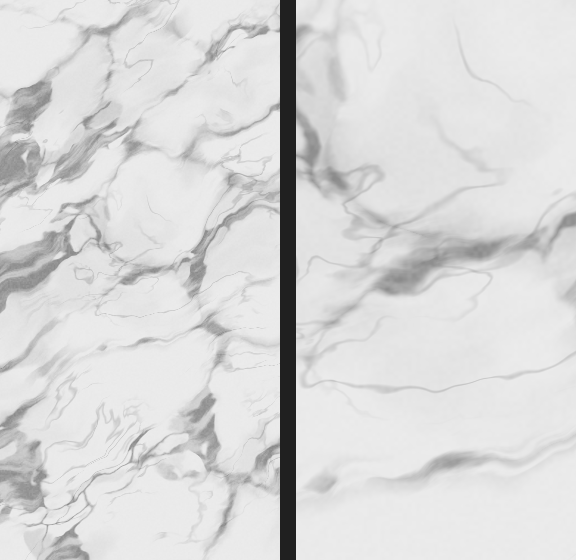
Left, the full canvas; right, a detail of the centre.
This texture is drawn by a Shadertoy shader. Its source:

```glsl
#define WHITE 0.918
#define DARK 0.57
#define SLOPE 0.56
#define STONES vec2(1.7, 3.5)
#define CHIPS vec2(7.0, 13.0)
#define BELT_WIDTH 0.27
#define CHIP_GAP 0.40
#define WARP 0.26
#define HAIRLINE 0.32
#define SEED vec2(3.7, 8.2)

vec2 hash22(vec2 p) {
    vec3 a = fract(p.xyx * vec3(0.1031, 0.1030, 0.0973));
    a += dot(a, a.yzx + 33.33);
    return fract((a.xx + a.yz) * a.zy);
}

float noise(vec2 p) {
    vec2 i = floor(p), f = fract(p);
    f = f * f * f * (f * (f * 6.0 - 15.0) + 10.0);
    float low = mix(hash22(i).x, hash22(i + vec2(1, 0)).x, f.x);
    float high = mix(hash22(i + vec2(0, 1)).x, hash22(i + vec2(1, 1)).x, f.x);
    return mix(low, high, f.y);
}

float fbm(vec2 p) {
    float sum = 0.0, amp = 0.516;
    for (int i = 0; i < 5; i++) {
        sum += amp * noise(p);
        p = mat2(1.6, 1.2, -1.2, 1.6) * p + 11.3;
        amp *= 0.5;
    }
    return sum;
}

// Distance to the border of a Voronoi cell, with rounded corners
float cellEdge(vec2 x) {
    vec2 cell = floor(x), nearest = vec2(0), home = vec2(0);
    float best = 9.0;
    for (int j = -1; j <= 1; j++)
    for (int i = -1; i <= 1; i++) {
        vec2 g = vec2(i, j);
        vec2 r = cell + g + hash22(cell + g) - x;
        if (dot(r, r) < best) {
            best = dot(r, r);
            nearest = r;
            home = g;
        }
    }
    float sum = 0.0;
    for (int j = -2; j <= 2; j++)
    for (int i = -2; i <= 2; i++) {
        vec2 g = home + vec2(i, j);
        vec2 r = cell + g + hash22(cell + g) - x;
        vec2 gap = r - nearest;
        if (dot(gap, gap) > 1e-5)
            sum += exp(-20.0 * dot(0.5 * (nearest + r), normalize(gap)));
    }
    return -log(sum) / 20.0;
}

void mainImage(out vec4 fragColor, in vec2 fragCoord) {
    vec2 p = fragCoord / iResolution.x;

    // Axes along and across the veins, then bent
    float c = cos(SLOPE), s = sin(SLOPE);
    vec2 q = vec2(c * p.x + s * p.y, c * p.y - s * p.x) + SEED;
    vec2 flow = q + WARP * (vec2(fbm(q * 2.5), fbm(q * 2.5 + 17.0)) - 0.5);

    // Belts of grey between the large stones
    float edge = cellEdge(flow * STONES);
    edge += 0.07 * (fbm(flow * vec2(9.0, 18.0)) - 0.5);
    float spread = smoothstep(0.43, 0.70, fbm(flow * vec2(1.8, 3.2) + 31.0));
    float width = 0.008 + BELT_WIDTH * spread;
    float belt = 1.0 - smoothstep(width - 0.02, width + 0.025, edge);
    float strength = mix(0.25, 1.0, smoothstep(0.36, 0.58, fbm(q * 3.0 + 53.0)));
    belt *= max(strength, smoothstep(0.05, 0.3, spread));

    // Small pale chips set in the belts
    float chipEdge = cellEdge(flow * CHIPS + 0.8 * fbm(q * 7.0));
    float density = smoothstep(0.40, 0.68, fbm(flow * vec2(3.0, 5.0) + 71.0));
    float gap = 0.015 + CHIP_GAP * density;
    float chip = smoothstep(gap - 0.05, gap + 0.07, chipEdge);
    chip *= smoothstep(0.0, 0.15, spread);

    // Streaked grey filling
    float streak = fbm(flow * vec2(9.0, 34.0) + 5.0);
    float filling = mix(0.28, 0.95, smoothstep(0.28, 0.72, streak));
    float chipTint = 0.22 * smoothstep(0.42, 0.7, fbm(flow * vec2(6.0, 12.0) + 91.0));
    float ink = belt * mix(filling, chipTint, chip);

    // Soft halo around the belts and faint clouds in the stones
    float halo = 1.0 - smoothstep(0.0, width + 0.12, edge);
    ink += 0.22 * halo * (1.0 - belt) * smoothstep(0.4, 0.65, streak);
    ink += 0.10 * smoothstep(0.48, 0.75, fbm(flow * vec2(3.0, 6.0) + 43.0));

    // Hairline veins
    for (int i = 0; i < 2; i++) {
        float k = float(i);
        float ridge = abs(fbm(flow * vec2(2.4, 5.5) * (1.0 + k) + 23.0 * k + 7.0) - 0.5);
        float mask = smoothstep(0.44, 0.66, fbm(q * 3.5 + 37.0 * k + 13.0));
        ink += HAIRLINE * mask * (1.0 - smoothstep(0.0, 0.02 + 0.012 * k, ridge));
    }

    // Fine crystal grain
    float grain = noise(p * 190.0) - 0.5;
    float tone = mix(WHITE, DARK, clamp(ink, 0.0, 1.0));
    tone += grain * (0.008 + 0.05 * min(ink, 1.0));
    fragColor = vec4(vec3(tone), 1.0);
}
```
